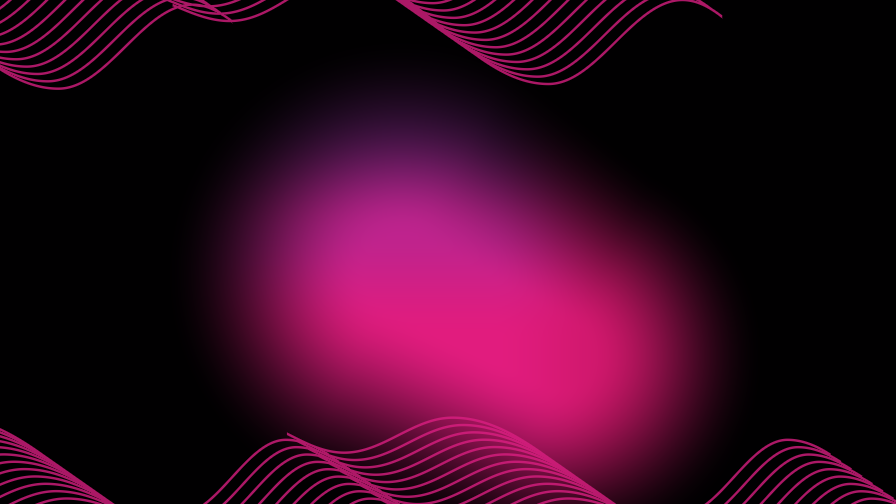
Give the GLSL for this background, as a WebGL 1 fragment shader.

```glsl
precision highp float;
// A soft purple-to-pink glow on black, framed by ribbons of thin wavy lines.
// The glow is a tapered capsule falloff; each ribbon repeats one asymmetric
// cosine crest, stepped sideways and outward, along the lower and upper edges.

uniform vec2 u_resolution;

#define SPAN 768.0              // canvas width in drawing units
#define LINE_STEP vec2(9.0, -6.3)
#define LINE_HALF_WIDTH 1.05
#define LINE_OPACITY 0.78
#define LOWER_PERIOD 430.0
#define UPPER_PERIOD 420.0
#define GLOW_SOFTNESS 0.85

const float PI = 3.14159;
const int LINES = 13;
const vec3 BLACK = vec3(0.004, 0.0, 0.004);
const vec3 VIOLET = vec3(0.48, 0.15, 0.51);
const vec3 ORCHID = vec3(0.74, 0.14, 0.55);
const vec3 PINK = vec3(0.88, 0.11, 0.49);
const vec3 CRIMSON = vec3(0.80, 0.09, 0.41);
const vec3 LINE_COLOR = vec3(0.86, 0.12, 0.51);

// Distance to a family of shifted crests. Each side is (amplitude, half wave);
// extent limits the line to the left and right of its crest.
float ribbon(vec2 p, vec2 crest, vec2 left, vec2 right, vec2 extent) {
  float nearest = SPAN;
  for (int i = 0; i < LINES; i++) {
    vec2 q = p - crest - LINE_STEP * float(i);
    vec2 side = q.x < 0.0 ? left : right;
    float phase = PI * q.x / side.y;
    float slope = side.x * PI / side.y * sin(phase);
    float d = abs(q.y + side.x * (1.0 - cos(phase))) / sqrt(1.0 + slope * slope);
    d = max(d, max(extent.x - q.x, q.x - extent.y));
    nearest = min(nearest, d);
  }
  return nearest;
}

// Waves rising from the lower edge: a broad crest and a short, cut-off one.
float lowerWaves(vec2 p) {
  float d = SPAN;
  for (int i = 0; i < 2; i++) {
    float x = LOWER_PERIOD * float(i);
    d = min(d, ribbon(p, vec2(x - 42.0, 74.0), vec2(15.0, 93.0),
                      vec2(50.0, 205.0), vec2(-141.0, 205.0)));
    d = min(d, ribbon(p, vec2(x + 245.0, 55.0), vec2(32.0, 92.0),
                      vec2(40.0, 140.0), vec2(-92.0, 36.0)));
  }
  return d;
}

// Waves hanging from the upper edge, in coordinates turned by half a circle.
float upperWaves(vec2 p) {
  float d = ribbon(p, vec2(571.0, 18.0), vec2(22.0, 110.0),
                   vec2(12.0, 90.0), vec2(-110.0, 48.0));
  for (int i = 0; i < 2; i++) {
    vec2 crest = vec2(298.0 + UPPER_PERIOD * float(i), 72.0 + 4.0 * float(i));
    d = min(d, ribbon(p, crest, vec2(36.0, 115.0),
                      vec2(48.0, 182.0), vec2(-148.0, 182.0)));
  }
  return d;
}

// Tapered capsule of light, coloured by height.
vec3 glow(vec2 p) {
  vec2 start = vec2(345.0, 197.0);
  vec2 axis = vec2(135.0, -70.0);
  float along = clamp(dot(p - start, axis) / dot(axis, axis), 0.0, 1.0);
  float reach = mix(204.0, 176.0, along);
  float falloff = 1.0 - length(p - start - axis * along) / reach;
  vec3 tint = mix(PINK, ORCHID, smoothstep(140.0, 240.0, p.y));
  tint = mix(tint, VIOLET, smoothstep(235.0, 340.0, p.y));
  tint = mix(tint, CRIMSON, smoothstep(420.0, 540.0, p.x));
  return tint * smoothstep(0.0, GLOW_SOFTNESS, falloff);
}

void main() {
  float pixel = SPAN / u_resolution.x;
  vec2 p = gl_FragCoord.xy * pixel;
  vec2 turned = u_resolution * pixel - p;

  float d = min(lowerWaves(p), upperWaves(turned));
  float line = clamp((LINE_HALF_WIDTH - d) / pixel + 0.5, 0.0, 1.0);

  vec3 color = BLACK + glow(p);
  color = mix(color, LINE_COLOR, line * LINE_OPACITY);
  gl_FragColor = vec4(color, 1.0);
}
```
